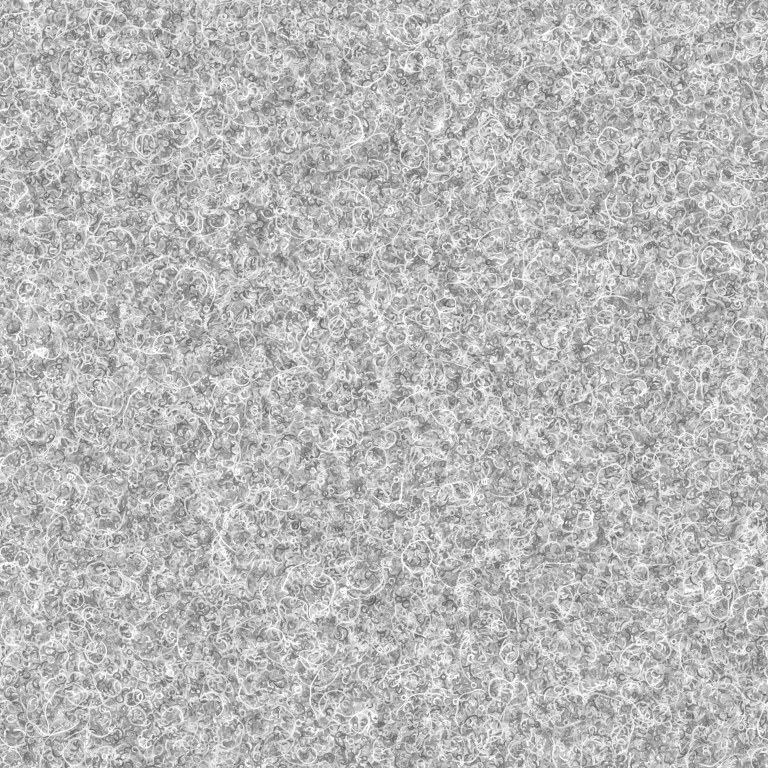
A Shadertoy shader for this texture:

```glsl
#define SHORT_LAYERS 11
#define LONG_LAYERS 3
#define SHORT_CELL 0.014
#define LONG_CELL 0.05
#define FIBRE_HALF_WIDTH 0.00095
#define DARK_TONE 0.42
#define LIGHT_TONE 1.0
#define STRAY_TONE 0.98
#define GROUND_TONE 0.67
#define CLUMP_CONTRAST 0.13
#define CLOUD_CONTRAST 0.05

const float TAU = 6.28319;

vec4 hash4(vec3 p) {
    vec4 q = fract(p.xyzx * vec4(0.1031, 0.1030, 0.0973, 0.1099));
    q += dot(q, q.wzxy + 33.33);
    return fract((q.xxyz + q.yzzw) * q.zywx);
}

float cornerSlope(vec2 corner, vec2 offset) {
    float angle = TAU * hash4(vec3(corner, 7.0)).x;
    return dot(vec2(cos(angle), sin(angle)), offset);
}

float gradientNoise(vec2 p) {
    vec2 i = floor(p), f = p - i;
    vec2 u = f * f * f * (f * (f * 6.0 - 15.0) + 10.0);
    vec2 e = vec2(1.0, 0.0);
    float low = mix(cornerSlope(i, f), cornerSlope(i + e, f - e), u.x);
    float high = mix(cornerSlope(i + e.yx, f - e.yx), cornerSlope(i + e.xx, f - e.xx), u.x);
    return mix(low, high, u.y);
}

// Coverage of an arc through the origin, bending towards +y
float arcFibre(vec2 q, float radius, float halfLength, float halfWidth, float blur) {
    vec2 fromCentre = vec2(q.x, radius - q.y);
    float across = abs(length(fromCentre) - radius);
    float along = abs(atan(fromCentre.x, fromCentre.y)) * radius;
    float body = 1.0 - smoothstep(halfWidth - blur, halfWidth + blur, across);
    return body * (1.0 - smoothstep(0.7 * halfLength, halfLength, along));
}

// Lays one curled fibre per grid cell over the shade beneath
float layFibres(float shade, vec2 p, float cell, float layer, vec2 tones, vec2 opacity, float blur) {
    vec2 grid = p / cell + layer * vec2(0.37, 0.61);
    vec2 home = floor(grid);
    for (int y = -1; y <= 1; y++)
    for (int x = -1; x <= 1; x++) {
        vec2 id = home + vec2(x, y);
        vec4 rnd = hash4(vec3(id, layer * 17.0 + 3.0));
        vec4 look = hash4(vec3(id, layer * 17.0 + 11.0));
        vec2 q = grid - id - rnd.xy;
        float c = cos(TAU * rnd.z), s = sin(TAU * rnd.z);
        q = mat2(c, s, -s, c) * q;
        float radius = mix(0.22, 1.1, look.x * look.x);
        float halfLength = mix(0.5, 1.0, rnd.w);
        float cover = arcFibre(q, radius, halfLength, FIBRE_HALF_WIDTH / cell, blur / cell);
        shade = mix(shade, mix(tones.x, tones.y, look.y), cover * mix(opacity.x, opacity.y, look.z));
    }
    return shade;
}

void mainImage(out vec4 fragColor, in vec2 fragCoord) {
    vec2 p = fragCoord / iResolution.y;
    float blur = max(0.75 / iResolution.y, 0.0007);

    // Shadowed ground between the fibres
    float shade = GROUND_TONE + 0.3 * gradientNoise(p * 150.0);

    // Dense mat of short fibres
    for (int i = 0; i < SHORT_LAYERS; i++)
        shade = layFibres(shade, p, SHORT_CELL, float(i), vec2(DARK_TONE, LIGHT_TONE), vec2(0.75, 1.0), blur);

    // Long pale strays, slightly kinked
    vec2 kink = vec2(gradientNoise(p * 45.0), gradientNoise(p * 45.0 + 31.7));
    for (int i = 0; i < LONG_LAYERS; i++)
        shade = layFibres(shade, p + 0.006 * kink, LONG_CELL, float(i + 40), vec2(0.9, STRAY_TONE), vec2(0.35, 1.0), blur);

    // Uneven pile
    shade += CLUMP_CONTRAST * gradientNoise(p * 65.0 + 5.3);
    shade += CLOUD_CONTRAST * gradientNoise(p * 11.0 + 9.1);
    fragColor = vec4(vec3(clamp(shade, 0.0, 1.0)), 1.0);
}
```
